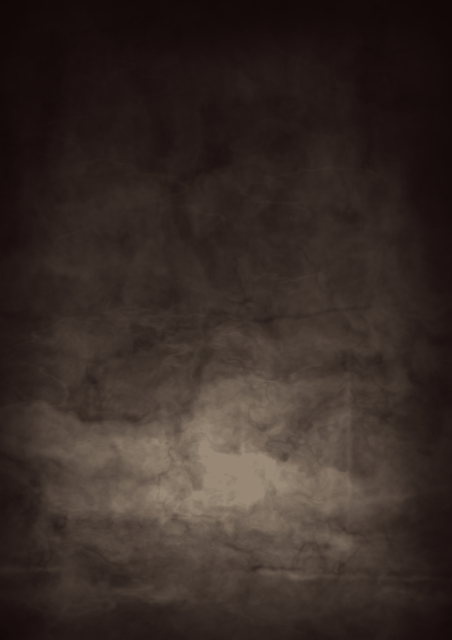
Give the GLSL for this background, as a WebGL 1 fragment shader.

```glsl
precision highp float;
// Aged dark brown plaster wall with a warm glow low in the middle.

uniform vec2 u_resolution;

const float ASPECT = 0.707;                  // design width over height
const vec3 SHADOW = vec3(0.060, 0.020, 0.022);
const vec3 LIGHT = vec3(0.595, 0.530, 0.458);
const vec2 GLOW_CENTER = vec2(0.335, 0.265);
const vec2 WIDE_SIZE = vec2(0.60, 0.43);
const vec2 CORE_SIZE = vec2(0.175, 0.122);
const float WIDE_LEVEL = 0.41;
const float CORE_LEVEL = 0.45;
const float AMBIENT = 0.055;
const float MOTTLE = 0.70;
const float STREAKS = 0.65;
const float FINE = 0.50;
const float GRAIN = 0.22;
const float VEINS = 0.13;
const float SPECK_CELLS = 26.0;

float hash(vec2 p) {
  return fract(sin(dot(p, vec2(12.99, 78.23))) * 4375.85);
}

float noise(vec2 p) {
  vec2 i = floor(p);
  vec2 f = fract(p);
  f = f * f * (3.0 - 2.0 * f);
  float low = mix(hash(i), hash(i + vec2(1.0, 0.0)), f.x);
  float high = mix(hash(i + vec2(0.0, 1.0)), hash(i + vec2(1.0)), f.x);
  return mix(low, high, f.y);
}

// Layered noise, centred on zero
float fbm(vec2 p) {
  float sum = 0.0;
  float amp = 0.5;
  for (int i = 0; i < 5; i++) {
    sum += amp * (noise(p) - 0.5);
    p = mat2(1.6, 1.2, -1.2, 1.6) * p + 17.3;
    amp *= 0.55;
  }
  return sum;
}

float blob(vec2 p, vec2 center, vec2 size) {
  vec2 d = (p - center) / size;
  return exp(-dot(d, d));
}

// Soft line from a to b, fading towards its ends
float crease(vec2 p, vec2 a, vec2 b, float width) {
  vec2 ab = b - a;
  float t = dot(p - a, ab) / dot(ab, ab);
  float d = length(p - a - ab * clamp(t, 0.0, 1.0)) / width;
  float ends = smoothstep(-0.05, 0.25, t) * smoothstep(1.05, 0.75, t);
  return exp(-d * d) * ends;
}

// Broken hairlines along the zero contour of a noise field
float veins(vec2 p) {
  float d = fbm(p) / 0.022;
  return exp(-d * d) * smoothstep(0.45, 0.75, noise(p * 1.3 + 50.0));
}

// Sparse pale flecks, one chance per cell
float specks(vec2 p) {
  vec2 cell = floor(p * SPECK_CELLS);
  vec2 spot = 0.3 + 0.4 * vec2(hash(cell + 3.1), hash(cell + 8.7));
  float present = step(0.92, hash(cell + 41.0));
  return present * blob(fract(p * SPECK_CELLS), spot, vec2(0.08, 0.12));
}

void main() {
  vec2 uv = gl_FragCoord.xy / u_resolution;
  vec2 p = uv * vec2(ASPECT, 1.0);
  vec2 warp = vec2(fbm(p * 9.0 + 4.0), fbm(p * 9.0 + 31.0));
  vec2 q = p + 0.05 * warp;
  vec2 jitter = vec2(fbm(p * 32.0 + 7.0), fbm(p * 32.0 + 63.0));
  vec2 r = p + 0.012 * warp + 0.010 * jitter;

  // Broad light, bright core and lopsided spill
  float tone = AMBIENT + WIDE_LEVEL * blob(q, GLOW_CENTER, WIDE_SIZE);
  tone += CORE_LEVEL * blob(q, GLOW_CENTER, CORE_SIZE);
  tone += 0.08 * blob(q, vec2(0.32, 0.30), vec2(0.06, 0.05));
  tone += 0.07 * blob(q, vec2(0.50, 0.16), vec2(0.10, 0.06));
  tone += 0.05 * blob(q, vec2(0.48, 0.72), vec2(0.16, 0.13));
  tone += 0.05 * blob(q, vec2(0.41, 0.88), vec2(0.10, 0.05));
  tone += 0.06 * blob(q, vec2(0.20, 0.68), vec2(0.06, 0.04));
  tone += 0.04 * blob(q, vec2(0.18, 0.80), vec2(0.03, 0.07));
  tone += 0.07 * blob(q, vec2(0.05, 0.465), vec2(0.08, 0.015));

  // Stains: clouds, level streaks, downward runs, blotches and grain
  float lower = smoothstep(0.68, 0.45, uv.y);
  float stain = MOTTLE * fbm(p * 7.0 + warp * 1.5);
  stain += STREAKS * lower * fbm(p * vec2(7.0, 30.0) + warp * 3.0);
  stain += STREAKS * (1.0 - lower) * fbm(p * vec2(26.0, 9.0) + warp * 2.0 + 9.0);
  stain += FINE * fbm(p * 24.0 + warp * 3.0 + 21.0);
  stain += GRAIN * fbm(p * 90.0);
  stain += VEINS * (veins(p * vec2(6.0, 13.0) + 5.0) - veins(p * 9.0 + 71.0));
  tone *= 1.0 + stain;

  // Raised vertical and level folds
  float folds = 0.11 * crease(r, vec2(0.384, 0.18), vec2(0.380, 0.37), 0.004);
  folds += 0.08 * crease(r, vec2(0.546, 0.10), vec2(0.543, 0.46), 0.005);
  folds += 0.06 * crease(r, vec2(0.513, 0.07), vec2(0.517, 0.34), 0.007);
  folds += 0.05 * crease(r, vec2(0.667, 0.36), vec2(0.665, 0.49), 0.004);
  folds += 0.12 * crease(r, vec2(0.36, 0.102), vec2(0.76, 0.094), 0.005);
  folds += 0.08 * crease(r, vec2(0.53, 0.215), vec2(0.76, 0.245), 0.006);
  folds += 0.07 * crease(r, vec2(0.25, 0.174), vec2(0.52, 0.180), 0.007);
  folds += 0.10 * crease(r, vec2(-0.03, 0.112), vec2(0.12, 0.108), 0.006);
  folds += 0.10 * crease(r, vec2(0.30, 0.32), vec2(0.385, 0.25), 0.008);

  // Dark cracks
  float cracks = 0.05 * crease(r, vec2(0.22, 0.478), vec2(0.66, 0.53), 0.0035);
  cracks += 0.09 * crease(r, vec2(0.15, 0.355), vec2(0.20, 0.27), 0.006);
  cracks += 0.09 * crease(r, vec2(0.27, 0.37), vec2(0.282, 0.30), 0.006);
  cracks += 0.12 * crease(r, vec2(0.38, 0.109), vec2(0.48, 0.112), 0.004);
  cracks += 0.07 * blob(r, vec2(0.688, 0.44), vec2(0.014, 0.012));
  float wear = smoothstep(0.2, 0.7, noise(p * 34.0 + 13.0));
  tone += (folds - cracks) * mix(0.35, 1.15, wear);

  float flecked = smoothstep(0.32, 0.1, p.x) * smoothstep(0.55, 0.7, uv.y);
  tone += 0.16 * flecked * specks(p + 0.01 * warp);

  // Uneven darkening towards the borders
  vec2 edge = min(uv, 1.0 - uv) + 0.06 * warp;
  float vignette = mix(0.42, 1.0, smoothstep(-0.02, 0.17, edge.x));
  vignette *= mix(0.45, 1.0, smoothstep(-0.02, 0.12, edge.y));
  vignette *= 1.0 - 0.35 * blob(q, vec2(0.69, 0.73), vec2(0.10, 0.12));
  vignette *= 1.0 - 0.35 * blob(q, vec2(0.69, 0.17), vec2(0.10, 0.07));

  gl_FragColor = vec4(mix(SHADOW, LIGHT, clamp(tone * vignette, 0.0, 1.0)), 1.0);
}
```
